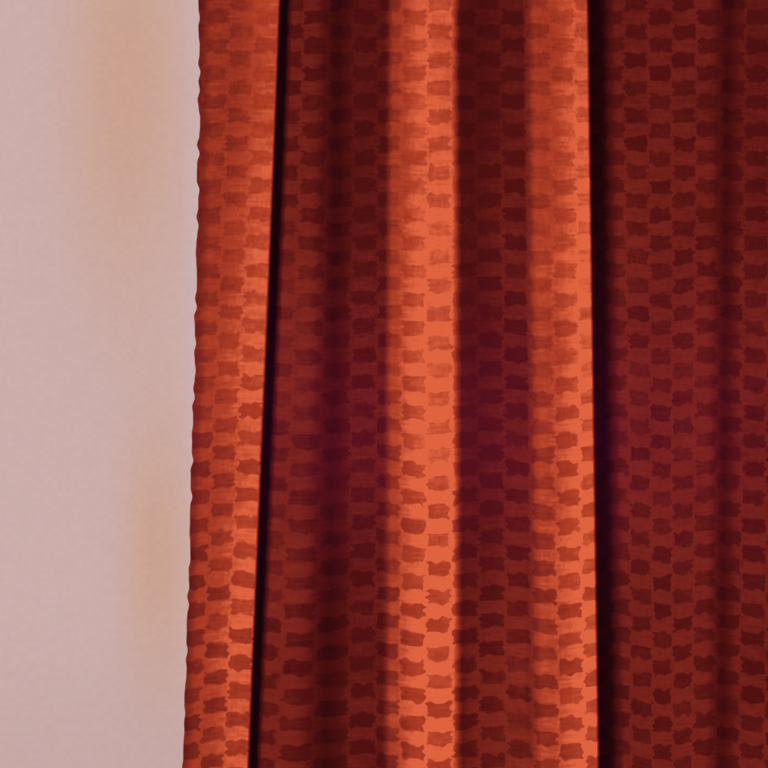
Write a Shadertoy shader that draws this texture.

```glsl
// Draws a red woven curtain with deep vertical folds hanging beside a pale wall.

const vec3 WALL = vec3(0.80, 0.68, 0.67);
const vec3 WALL_WARM = vec3(0.79, 0.61, 0.51);
const vec3 CLOTH_BLACK = vec3(0.09, 0.01, 0.03);
const vec3 CLOTH_DARK = vec3(0.31, 0.065, 0.065);
const vec3 CLOTH_MID = vec3(0.47, 0.135, 0.105);
const vec3 CLOTH_WARM = vec3(0.66, 0.225, 0.14);
const vec3 CLOTH_BRIGHT = vec3(0.88, 0.39, 0.25);
const vec3 PURPLE_SHEEN = vec3(0.035, 0.0, 0.05);

const vec2 BLOCK_PITCH = vec2(0.0319, 0.0367);
const vec2 BLOCK_PHASE = vec2(0.0137, 0.0040);
const float BLOCK_DEPTH_TOP = 0.17;
const float BLOCK_DEPTH_BOTTOM = 0.34;
const float THREAD_DEPTH = 0.20;
const float FIRST_LIGHT = 0.60;

// Each fold: where it starts, softness of that edge, light beyond it.
const int FOLD_COUNT = 15;
const vec3 FOLDS[FOLD_COUNT] = vec3[FOLD_COUNT](
    vec3(0.325, 0.030, 0.80),
    vec3(0.364, 0.003, 0.00),
    vec3(0.377, 0.006, 0.42),
    vec3(0.424, 0.017, 0.19),
    vec3(0.452, 0.014, 0.33),
    vec3(0.507, 0.007, 0.64),
    vec3(0.533, 0.020, 0.89),
    vec3(0.594, 0.008, 0.28),
    vec3(0.640, 0.025, 0.35),
    vec3(0.688, 0.009, 0.66),
    vec3(0.730, 0.025, 0.88),
    vec3(0.765, 0.003, 0.07),
    vec3(0.791, 0.013, 0.39),
    vec3(0.936, 0.014, 0.21),
    vec3(0.957, 0.012, 0.36));

float hash(vec2 p) {
    return fract(sin(dot(p, vec2(127.1, 311.7))) * 43758.5453);
}

float noise(vec2 p) {
    vec2 cell = floor(p);
    vec2 f = fract(p);
    f = f * f * (3.0 - 2.0 * f);
    return mix(mix(hash(cell), hash(cell + vec2(1.0, 0.0)), f.x),
               mix(hash(cell + vec2(0.0, 1.0)), hash(cell + 1.0), f.x), f.y);
}

float glow(vec2 p, vec2 centre, vec2 size) {
    vec2 d = (p - centre) / size;
    return exp(-dot(d, d));
}

// Straightens the folds, which spread apart as they fall.
float foldCoord(float x, float drop) {
    float lean = mix(0.041, 0.004, smoothstep(0.33, 0.48, x));
    lean -= 0.018 * smoothstep(0.50, 0.76, x);
    lean += 0.022 * smoothstep(0.80, 0.93, x);
    return x + lean * drop;
}

float foldLight(float u, float drop) {
    float light = FIRST_LIGHT;
    for (int i = 0; i < FOLD_COUNT; i++) {
        vec3 fold = FOLDS[i];
        light = mix(light, fold.z, smoothstep(fold.x - fold.y, fold.x + fold.y, u));
    }
    float hollow = smoothstep(0.59, 0.62, u) * (1.0 - smoothstep(0.67, 0.70, u));
    light += 0.12 * hollow * smoothstep(0.55, 1.0, drop);
    return light * mix(0.90, 1.04, smoothstep(0.0, 0.45, drop));
}

// Staggered dark rectangles with ragged edges.
float wovenBlocks(vec2 cloth) {
    vec2 ragged = vec2(noise(cloth * vec2(90.0, 240.0)), noise(cloth * vec2(130.0, 90.0))) - 0.5;
    vec2 p = (cloth - BLOCK_PHASE) / BLOCK_PITCH + ragged * vec2(0.20, 0.16);
    float column = floor(p.x);
    p.y += 0.5 * mod(column, 2.0);
    vec2 d = abs(fract(p) - 0.5);
    float strength = 0.65 + 0.35 * hash(vec2(column, floor(p.y)));
    return strength * (1.0 - smoothstep(0.38, 0.50, d.x)) * (1.0 - smoothstep(0.20, 0.31, d.y));
}

vec3 clothColour(float light) {
    vec3 c = mix(CLOTH_BLACK, CLOTH_DARK, smoothstep(0.0, 0.28, light));
    c = mix(c, CLOTH_MID, smoothstep(0.25, 0.46, light));
    c = mix(c, CLOTH_WARM, smoothstep(0.43, 0.68, light));
    return mix(c, CLOTH_BRIGHT, smoothstep(0.64, 0.95, light));
}

vec3 wallColour(vec2 p) {
    float warm = 0.70 * glow(p, vec2(0.165, 0.10), vec2(0.075, 0.28));
    warm += 0.65 * glow(p, vec2(0.205, 0.72), vec2(0.045, 0.17));
    vec3 c = mix(WALL, WALL_WARM, min(warm, 1.0));
    c += vec3(0.0, 0.015, 0.035) * smoothstep(0.23, 0.26, p.x);
    return c + 0.012 * (noise(p * 180.0) - 0.5) - 0.02 * smoothstep(0.75, 1.0, p.y);
}

void mainImage(out vec4 fragColor, in vec2 fragCoord) {
    vec2 p = fragCoord / iResolution.xy;
    p.y = 1.0 - p.y; // distance fallen from the top
    float pixel = 1.0 / iResolution.y;

    // Fold shading, blocks and threads
    float u = foldCoord(p.x, p.y);
    float sag = 0.004 * sin(u * 42.0) * p.y;
    vec2 cloth = vec2(u, p.y + sag);
    float light = foldLight(u, p.y);
    float depth = mix(BLOCK_DEPTH_TOP, BLOCK_DEPTH_BOTTOM, smoothstep(0.25, 0.85, p.y));
    depth = max(depth, 0.30 * (1.0 - smoothstep(0.35, 0.65, light)));
    light *= 1.06 - depth * wovenBlocks(cloth);
    float threads = 0.6 * noise(cloth * vec2(70.0, 330.0)) + 0.4 * noise(cloth * vec2(330.0, 150.0));
    light *= 1.0 + THREAD_DEPTH * (threads - 0.5);
    light *= 0.94 + 0.12 * noise(cloth * vec2(22.0, 14.0));

    // Frayed hem and wall
    float hem = 0.260 - 0.022 * pow(p.y, 1.6);
    hem += 0.005 * (noise(vec2(3.0, p.y * 85.0)) - 0.5) * (1.0 - 0.6 * p.y);
    light *= mix(0.72, 1.0, smoothstep(0.0, 0.018, p.x - hem));
    vec3 curtain = clothColour(light);
    float sheen = glow(p, vec2(0.62, 0.56), vec2(0.50, 0.17)) * (1.0 - smoothstep(0.2, 0.8, light));
    curtain += PURPLE_SHEEN * sheen;
    float cover = smoothstep(-pixel, pixel, p.x - hem);
    fragColor = vec4(mix(wallColour(p), curtain, cover), 1.0);
}
```
